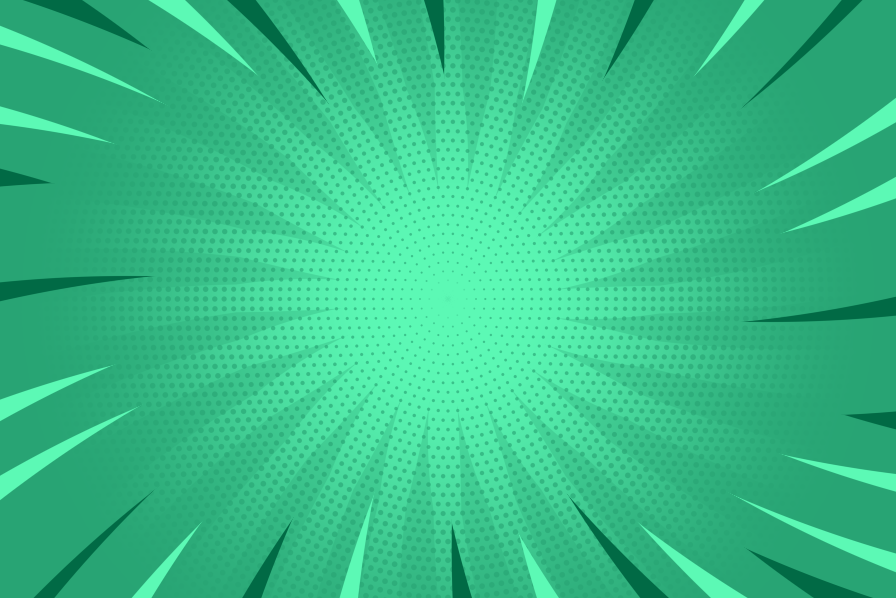
Give the GLSL for this background, as a Shadertoy shader.

```glsl
// Green comic burst: glowing centre, swirling rays, ring halftone and curved rim spikes.

const float PI = 3.14159265;
const float TAU = 2.0 * PI;

// Colours
const vec3 BASE_GREEN = vec3(0.157, 0.645, 0.455);
const vec3 CORE_MINT  = vec3(0.360, 0.975, 0.710);
const vec3 DEEP_GREEN = vec3(0.005, 0.415, 0.270);

// Glow and rays; lengths are fractions of the canvas height
const float GLOW_INNER   = 0.08;
const float GLOW_OUTER   = 0.72;
const float SWIRL        = 0.24;   // radians turned per unit of radius
const float RAY_COUNT    = 24.0;
const float RAY_START    = 0.185;
const float RAY_PHASE    = radians(5.0);
const float RAY_STRENGTH = 0.30;

// Halftone
const float RING_STEP    = 0.0156;
const float DOT_MIN      = 0.0011;
const float DOT_MAX      = 0.0047;
const float DOT_STRENGTH = 0.65;

// Spikes: directions over half a turn, in degrees
const int SPIKE_COUNT = 15;
const float SPIKE_HALF_WIDTH = 0.016;
const float SPIKE_ANGLES[SPIKE_COUNT] = float[](
    -4.4, 11.2, 19.2, 33.1, 42.2, 54.8, 69.3, 91.0,
    106.8, 121.5, 130.4, 140.1, 145.6, 155.1, 163.7);

// Soft coverage of a shape from its signed distance
float coverage(float dist, float pixel) {
    return 1.0 - smoothstep(-0.7 * pixel, 0.7 * pixel, dist);
}

// Signed offset from the nearest multiple of a period
float wrapCentered(float value, float period) {
    return mod(value + 0.5 * period, period) - 0.5 * period;
}

// Tapered rays that widen outwards from their inner tips
float rayMask(float radius, float theta, float pixel) {
    float spacing = TAU / RAY_COUNT;
    float turn = theta - RAY_PHASE - SWIRL * (radius - RAY_START);
    float across = abs(wrapCentered(turn, spacing)) * radius;
    float growth = min((radius - RAY_START) / 0.17, 1.0);
    return coverage(across - 0.25 * spacing * radius * growth, pixel);
}

// Concentric rings of dots, six more on each ring
float halftoneMask(float radius, float theta, float pixel) {
    float ring = max(round(radius / RING_STEP), 1.0);
    float arc = wrapCentered(theta, TAU / (6.0 * ring)) * radius;
    float dist = length(vec2(arc, radius - ring * RING_STEP));
    float dotRadius = mix(DOT_MIN, DOT_MAX, min(radius / 0.42, 1.0));
    return coverage(dist - dotRadius, pixel) * smoothstep(0.01, 0.06, radius);
}

// Fraction of the way to the frame at which a spike begins
float spikeReach(int i) {
    int kind = i % 3;
    return 0.66 + (kind == 1 ? 0.09 : kind == 2 ? 0.016 * float(i) : 0.0);
}

// Curved spikes, repeated with half-turn symmetry
vec3 paintSpikes(vec3 color, float radius, float theta, vec2 halfSize, float pixel) {
    for (int i = 0; i < SPIKE_COUNT; i++) {
        float angle = radians(SPIKE_ANGLES[i]);
        vec2 direction = max(abs(vec2(cos(angle), sin(angle))), 0.001);
        float rim = min(halfSize.x / direction.x, halfSize.y / direction.y);
        float tip = rim * spikeReach(i);
        float turn = theta - angle - SWIRL * (radius - tip);
        float across = abs(wrapCentered(turn, PI)) * radius;
        float halfWidth = SPIKE_HALF_WIDTH * (radius - tip) / (rim - tip);
        // Tones alternate, with the order flipped near the horizontal axis
        bool isDark = (i % 2 == 1) != (abs(i - 7) > 5);
        color = mix(color, isDark ? DEEP_GREEN : CORE_MINT,
                    coverage(across - halfWidth, pixel));
    }
    return color;
}

void mainImage(out vec4 fragColor, in vec2 fragCoord) {
    vec2 halfSize = 0.5 * iResolution.xy / iResolution.y;
    vec2 p = fragCoord / iResolution.y - halfSize;
    float pixel = 1.0 / iResolution.y;
    float radius = length(p);
    float theta = atan(p.y, p.x);

    // Glow dimmed by the rays
    float glow = 1.0 - smoothstep(GLOW_INNER, GLOW_OUTER, radius);
    glow *= 1.0 - RAY_STRENGTH * rayMask(radius, theta, pixel);
    vec3 color = mix(BASE_GREEN, CORE_MINT, glow);

    // Halftone, then the spikes on top
    color = mix(color, BASE_GREEN, DOT_STRENGTH * halftoneMask(radius, theta, pixel));
    color = paintSpikes(color, radius, theta, halfSize, pixel);
    fragColor = vec4(color, 1.0);
}
```
